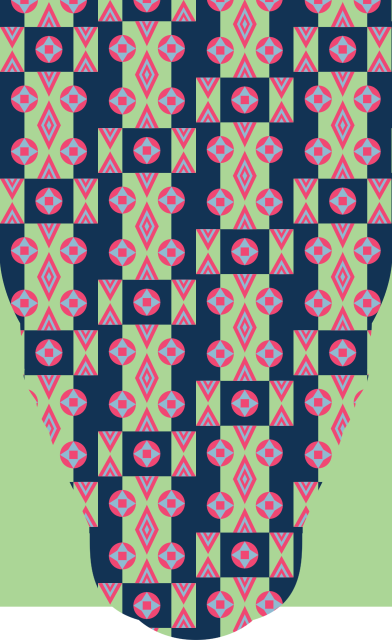
Write a WebGL 1 fragment shader that draws this pattern.

```glsl
precision highp float;
// Staggered columns of geometric folk motifs in a tapered cloth on a green ground.
uniform vec2 u_resolution;

#define CANVAS_H 768.0             // design units per canvas height
#define CELL vec2(117.5, 182.0)    // one repeat
#define FIRST_BOX_Y 59.3           // box centre in the first column
#define STAGGER 121.33             // downward shift per column
#define BOX vec2(29.4, 26.9)       // half size of the dark box
#define DISC_R 16.2
#define DISC_Y 59.5                // disc offset from the box centre
#define NAVY vec3(0.07, 0.20, 0.33)
#define GREEN vec3(0.67, 0.84, 0.59)
#define PINK vec3(0.94, 0.28, 0.45)
#define BLUE vec3(0.56, 0.73, 0.82)
#define GROUND_END 728.0           // white starts below this line

float fill(float d, float px) {
  return clamp(0.5 - d / px, 0.0, 1.0);
}

// Nested pink and blue rhombi; p is scaled so the outline is |x| + |y| = 1.
vec3 paintRhombi(vec3 col, vec2 p, vec2 halfSize, float mask, float px) {
  float m = abs(p.x) + abs(p.y);
  float scale = halfSize.x * halfSize.y / length(halfSize);
  col = mix(col, PINK, mask * fill((m - 1.0) * scale, px));
  col = mix(col, BLUE, mask * fill((m - 0.66) * scale, px));
  col = mix(col, PINK, mask * fill((m - 0.43) * scale, px));
  return mix(col, BLUE, mask * fill((m - 0.20) * scale, px));
}

// Pink disc holding a four-pointed star with a square heart.
vec3 paintDisc(vec3 col, vec2 p, float px) {
  vec2 a = abs(p);
  float far = max(a.x, a.y);
  float near = min(a.x, a.y);
  const float valley = 6.3;
  vec2 edge = vec2(valley, DISC_R - valley);
  float star = dot(vec2(far - DISC_R, near), edge) / length(edge);
  col = mix(col, PINK, fill(length(p) - DISC_R, px));
  col = mix(col, BLUE, fill(star, px));
  return mix(col, PINK, fill(far - 5.0, px));
}

vec3 motifs(vec2 p, float px) {
  float column = floor(p.x / CELL.x);
  p.y -= FIRST_BOX_Y + column * STAGGER;
  vec2 q = abs(mod(p + vec2(0.0, 0.5 * CELL.y), CELL) - 0.5 * CELL);

  // Checkered ground: the box row and centre strip cancel where they cross
  float row = fill(q.y - BOX.y, px);
  float strip = fill(q.x - BOX.x, px);
  vec3 col = mix(NAVY, GREEN, abs(row - strip));

  // Diamond midway between boxes, and triangles standing on the box edges
  vec2 diamond = vec2(14.3, 30.0);
  vec2 hourglass = vec2(14.5, 25.8);
  float fromEdge = q.y - BOX.y;
  float sideX = q.x - 0.5 * (BOX.x + 0.5 * CELL.x);
  col = paintRhombi(col, vec2(q.x, q.y - 0.5 * CELL.y) / diamond, diamond, 1.0, px);
  col = paintRhombi(col, vec2(q.x, fromEdge) / diamond, diamond, 1.0 - row, px);
  col = paintRhombi(col, vec2(sideX, fromEdge) / hourglass, hourglass, row, px);

  // Discs in the box and along the strip edges
  col = paintDisc(col, q, px);
  return paintDisc(col, q - vec2(BOX.x, DISC_Y), px);
}

// Cloth outline: tapering sides, a rounded foot and a lower lobe.
float clothDistance(vec2 p) {
  float x = abs(p.x);
  float shoulder = clamp((p.y - 300.0) / 88.0, 0.0, 1.0);
  float waist = clamp((p.y - 388.0) / 62.0, 0.0, 1.0);
  float taper = clamp((p.y - 450.0) / 182.0, 0.0, 1.0);
  float halfWidth = 236.0 - 25.0 * shoulder * shoulder - 6.0 * waist - 77.0 * taper;
  float scallop = 4.0 * abs(sin(p.y * 0.085)) * waist * (1.0 - taper);
  float sides = max(x - halfWidth - scallop, p.y - 640.0);

  vec2 f = vec2(x / 127.5, max(p.y - 640.0, 0.0) / 110.0);
  float foot = (pow(f.x * f.x * f.x + f.y * f.y * f.y, 1.0 / 3.0) - 1.0) * 110.0;
  float lobe = (length(vec2(x / 90.0, (p.y - 700.0) / 68.0)) - 1.0) * 68.0;
  return min(sides, min(foot, lobe));
}

vec3 scene(vec2 p, float px) {
  float centre = 0.5 * CANVAS_H * u_resolution.x / u_resolution.y;
  vec3 ground = mix(vec3(1.0), GREEN, fill(p.y - GROUND_END, px));
  float cloth = fill(clothDistance(p - vec2(centre, 0.0)), px);
  return mix(ground, motifs(p, px), cloth);
}

void main() {
  float px = CANVAS_H / u_resolution.y;
  vec3 sum = vec3(0.0);
  // Four samples also soften the seams between columns
  for (int i = 0; i < 2; i++) {
    for (int j = 0; j < 2; j++) {
      vec2 offset = (vec2(float(i), float(j)) - 0.5) * 0.5;
      vec2 p = (gl_FragCoord.xy + offset) * px;
      p.y = CANVAS_H - p.y;
      sum += scene(p, px * 0.6);
    }
  }
  gl_FragColor = vec4(sum * 0.25, 1.0);
}
```
